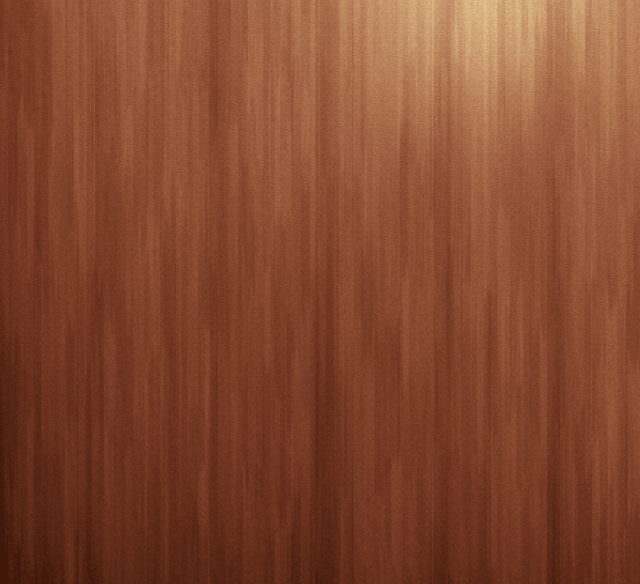
A WebGL 2 fragment shader for this texture:

```glsl
#version 300 es
precision highp float;

#define DARK_TONE vec3(0.36, 0.16, 0.09)
#define TONE_SLOPE vec3(0.42, 0.22, 0.17)
#define TONE_CURVE vec3(0.0, 0.21, 0.16)
#define GLOW_CENTER vec2(0.76, 1.03)
#define GLOW_STRENGTH 0.46
#define BAND_COUNT 5
#define BAND_DEPTH 0.13
#define SLAT_CONTRAST 0.12
#define FIBRE_CONTRAST 0.11
#define GRAIN_CONTRAST 0.12

uniform vec2 u_resolution;
out vec4 fragColor;

float hash(vec2 p) {
    return fract(sin(dot(p, vec2(127.1, 311.7))) * 43758.5453);
}

float noise(vec2 p) {
    vec2 cell = floor(p);
    vec2 f = fract(p);
    f = f * f * (3.0 - 2.0 * f);
    float low = mix(hash(cell), hash(cell + vec2(1, 0)), f.x);
    float high = mix(hash(cell + vec2(0, 1)), hash(cell + vec2(1, 1)), f.x);
    return mix(low, high, f.y);
}

// Tone of one column: runs of even tone joined by short, ragged ends
float columnTone(float id, float y) {
    float along = y + 40.0 * hash(vec2(id, 3.7));
    float run = floor(along);
    float blend = smoothstep(0.84, 1.0, fract(along));
    return mix(hash(vec2(id, run)), hash(vec2(id, run + 1.0)), blend) - 0.5;
}

// Side by side columns of uneven width with crisp borders
float streaks(vec2 p, float count, float runs, float seed) {
    float x = p.x * count;
    x += 0.9 * noise(vec2(x * 0.45, seed));
    float ragged = 0.07 * runs * noise(vec2(p.x * 260.0, p.y * 16.0 + seed));
    float y = p.y * runs + ragged;
    float border = min(0.9, 1.2 * count / u_resolution.y);
    float id = floor(x) + seed * 17.0;
    return mix(columnTone(id, y), columnTone(id + 1.0, y),
               smoothstep(1.0 - border, 1.0, fract(x)));
}

// Broad shadows with a crisp left side and a fading right side
float shadowBands(vec2 uv) {
    float shade = 0.0;
    for (int i = 0; i < BAND_COUNT; i++) {
        float k = float(i);
        float start = 0.147 + 0.178 * k + 0.03 * (hash(vec2(k, 9.0)) - 0.5);
        float d = uv.x - start;
        float body = smoothstep(0.0, 0.003, d) * (1.0 - smoothstep(0.022, 0.044, d));
        shade += body * (0.45 + 0.75 * noise(vec2(k * 7.3, uv.y * 3.0)));
    }
    return shade;
}

// Sparse upright hairlines, some light and some dark
float hairlines(vec2 p) {
    float x = p.x * 34.0;
    float id = floor(x);
    float center = 0.2 + 0.6 * hash(vec2(id, 21.0));
    float width = 0.02 + 25.0 / u_resolution.y;
    float line = 1.0 - smoothstep(0.0, width, abs(fract(x) - center));
    float reach = smoothstep(0.56, 0.64, noise(vec2(id * 5.1, p.y * 2.5)));
    return line * reach * (hash(vec2(id, 5.0)) - 0.45);
}

// Tiny scattered pits and dust
float specks(vec2 p) {
    vec2 q = p * 55.0;
    vec2 cell = floor(q);
    vec2 center = 0.25 + 0.5 * vec2(hash(cell + 11.0), hash(cell + 37.0));
    float spot = 1.0 - smoothstep(0.03, 0.13, length(fract(q) - center));
    return spot * step(0.93, hash(cell + 71.0)) * (hash(cell + 93.0) - 0.5);
}

// Light falling from the upper right, fading to the lower left
float lighting(vec2 uv) {
    vec2 d = uv - GLOW_CENTER;
    float tone = mix(0.14, 0.64, uv.y) + 0.17 * (uv.x - 0.5);
    tone += GLOW_STRENGTH * exp(-dot(d * d, vec2(20.0, 18.0)));
    tone -= 0.24 * exp(-uv.x * 18.0);
    tone -= 0.12 * exp(-uv.y * 7.0);
    return tone + 0.06 * (noise(uv * vec2(5.0, 3.0) + 4.0) - 0.5);
}

void main() {
    vec2 uv = gl_FragCoord.xy / u_resolution;
    vec2 p = gl_FragCoord.xy / u_resolution.y;

    float tone = lighting(uv) - BAND_DEPTH * shadowBands(uv);

    // Wide slats, narrow slats and fine fibres
    tone += 0.7 * SLAT_CONTRAST * streaks(p, 27.0, 2.2, 1.0);
    tone += SLAT_CONTRAST * streaks(p, 58.0, 4.0, 2.0);
    tone += FIBRE_CONTRAST * streaks(p, 92.0, 5.5, 3.0);
    tone += 0.4 * FIBRE_CONTRAST * (noise(p * vec2(230.0, 12.0)) - 0.5);

    // Surface wear and grain
    tone += 0.24 * hairlines(p) + 0.30 * specks(p);
    tone += GRAIN_CONTRAST * (noise(p * 400.0) - 0.5);

    tone = clamp(tone, -0.25, 1.25);
    vec3 color = DARK_TONE + TONE_SLOPE * tone + TONE_CURVE * tone * abs(tone);
    fragColor = vec4(clamp(color, 0.0, 1.0), 1.0);
}
```
